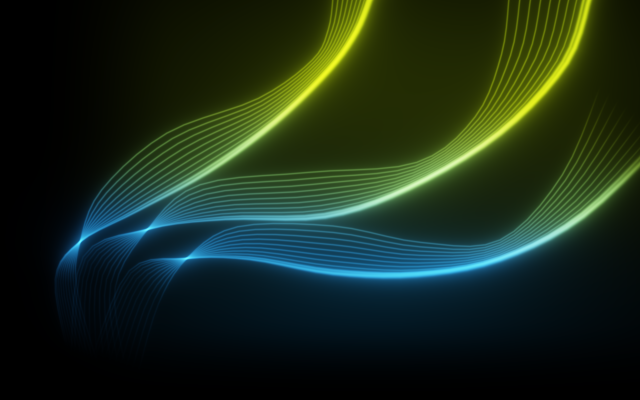
Reproduce this background procedurally as a Shadertoy shader.

```glsl
// Three ribbons of glowing strands sweep from blue tails up to yellow-green tips.
// Each ribbon blends two spline edges (xy = bright edge, zw = faint edge) into strands,
// whose distances give thin cores and soft halos over a dim two-tone backdrop.

const int KNOTS = 9;
const int STRANDS = 10;
const int STEPS = 5;
const float REACH = 0.3;

// Catmull-Rom spline through both ribbon edges at once
vec4 splineEdges(vec4 knots[KNOTS], int span, float t) {
    vec4 a = knots[max(span - 1, 0)];
    vec4 b = knots[span];
    vec4 c = knots[span + 1];
    vec4 d = knots[min(span + 2, KNOTS - 1)];
    return b + 0.5 * t * (c - a + t * (2.0 * a - 5.0 * b + 4.0 * c - d
             + t * (3.0 * (b - c) + d - a)));
}

// Distance to a segment, and the position along it from 0 to 1
vec2 segmentDistance(vec2 p, vec2 a, vec2 b) {
    vec2 ab = b - a;
    float h = clamp(dot(p - a, ab) / max(dot(ab, ab), 1e-8), 0.0, 1.0);
    return vec2(length(p - a - h * ab), h);
}

// Share of each strand between the bright edge (0) and the faint edge (1)
float strandShare(int k) {
    return pow(float(k) / float(STRANDS - 1), 1.25);
}

// Blue below, green in the middle, yellow above
vec3 heightTint(vec2 p) {
    float h = p.y + 0.12 * (p.x - 0.8);
    vec3 tint = mix(vec3(0.10, 0.52, 0.95), vec3(0.46, 0.82, 0.34), smoothstep(0.36, 0.58, h));
    return mix(tint, vec3(0.72, 0.88, 0.04), smoothstep(0.57, 0.82, h));
}

// Light of one strand at distance d and spline position u
float strandLight(float d, float u, float share, float pixel, float tipFade) {
    float edge = 1.0 - smoothstep(0.0, 0.12, share);
    float swell = smoothstep(2.2, 5.0, u);
    float width = max(0.0023 + 0.0035 * edge * swell, 0.8 * pixel);
    float core = exp(-d * d / (width * width));
    float halo = exp(-d / 0.013) * (0.07 + 0.35 * edge * swell)
               + exp(-d / 0.045) * (0.012 + 0.09 * edge * swell);
    float gain = 0.36 + edge * (0.25 + 1.0 * swell);
    float tail = mix(0.12, 1.0, smoothstep(0.9, 2.1, u)) * smoothstep(0.0, 0.9, u);
    float tip = 1.0 - tipFade * smoothstep(6.8, 8.0, u);
    return (core * gain + halo) * tail * tip;
}

float ribbonLight(vec2 p, vec4 knots[KNOTS], float pixel, float tipFade) {
    // Nearest distance and spline position for every strand
    vec2 nearest[STRANDS];
    for (int k = 0; k < STRANDS; k++) nearest[k] = vec2(1.0, 0.0);
    vec4 prev = knots[0];
    for (int i = 0; i < (KNOTS - 1) * STEPS; i++) {
        int span = i / STEPS;
        float t = float(i - span * STEPS + 1) / float(STEPS);
        vec4 next = splineEdges(knots, span, t);
        if (min(distance(p, prev.xy), distance(p, prev.zw)) < REACH) {
            for (int k = 0; k < STRANDS; k++) {
                float share = strandShare(k);
                vec2 hit = segmentDistance(p, mix(prev.xy, prev.zw, share),
                                              mix(next.xy, next.zw, share));
                if (hit.x < nearest[k].x)
                    nearest[k] = vec2(hit.x, (float(i) + hit.y) / float(STEPS));
            }
        }
        prev = next;
    }
    float light = 0.0;
    for (int k = 0; k < STRANDS; k++)
        light += strandLight(nearest[k].x, nearest[k].y, strandShare(k), pixel, tipFade);
    return light;
}

float softSpot(vec2 p, vec2 center, vec2 radius) {
    vec2 q = (p - center) / radius;
    return exp(-dot(q, q));
}

vec3 backdrop(vec2 p) {
    vec3 color = vec3(0.14, 0.18, 0.012) * softSpot(p, vec2(1.02, 0.76), vec2(0.72, 0.36));
    color += vec3(0.0, 0.085, 0.15) * softSpot(p, vec2(0.92, 0.27), vec2(0.58, 0.23));
    return color * smoothstep(0.08, 0.45, p.x) * smoothstep(0.0, 0.2, p.y);
}

void mainImage(out vec4 fragColor, in vec2 fragCoord) {
    float pixel = 1.0 / iResolution.y;
    vec2 p = fragCoord * pixel;
    p.x *= 1.6 * iResolution.y / iResolution.x;

    vec4 upper[KNOTS] = vec4[KNOTS](
        vec4(0.167, 0.125, 0.246, 0.083), vec4(0.138, 0.302, 0.192, 0.281),
        vec4(0.198, 0.394, 0.200, 0.394), vec4(0.344, 0.473, 0.254, 0.525),
        vec4(0.521, 0.571, 0.417, 0.667), vec4(0.688, 0.694, 0.646, 0.754),
        vec4(0.823, 0.825, 0.781, 0.850), vec4(0.892, 0.921, 0.821, 0.927),
        vec4(0.929, 1.010, 0.833, 1.010));
    vec4 middle[KNOTS] = vec4[KNOTS](
        vec4(0.177, 0.104, 0.313, 0.083), vec4(0.208, 0.358, 0.288, 0.281),
        vec4(0.371, 0.427, 0.371, 0.429), vec4(0.563, 0.452, 0.500, 0.538),
        vec4(0.813, 0.458, 0.771, 0.569), vec4(1.021, 0.529, 1.042, 0.594),
        vec4(1.250, 0.667, 1.188, 0.708), vec4(1.417, 0.844, 1.254, 0.865),
        vec4(1.475, 1.010, 1.273, 1.010));
    vec4 lower[KNOTS] = vec4[KNOTS](
        vec4(0.229, 0.104, 0.344, 0.063), vec4(0.323, 0.323, 0.396, 0.240),
        vec4(0.469, 0.354, 0.469, 0.356), vec4(0.625, 0.352, 0.594, 0.433),
        vec4(0.833, 0.317, 0.833, 0.435), vec4(1.042, 0.313, 1.052, 0.394),
        vec4(1.250, 0.352, 1.250, 0.400), vec4(1.458, 0.460, 1.406, 0.563),
        vec4(1.677, 0.667, 1.504, 0.792));

    float light = ribbonLight(p, upper, pixel, 0.2) + ribbonLight(p, middle, pixel, 0.2)
                + ribbonLight(p, lower, pixel, 1.0);
    vec3 color = backdrop(p) + 1.25 * light * heightTint(p);
    fragColor = vec4(1.0 - exp(-color), 1.0);
}
```
